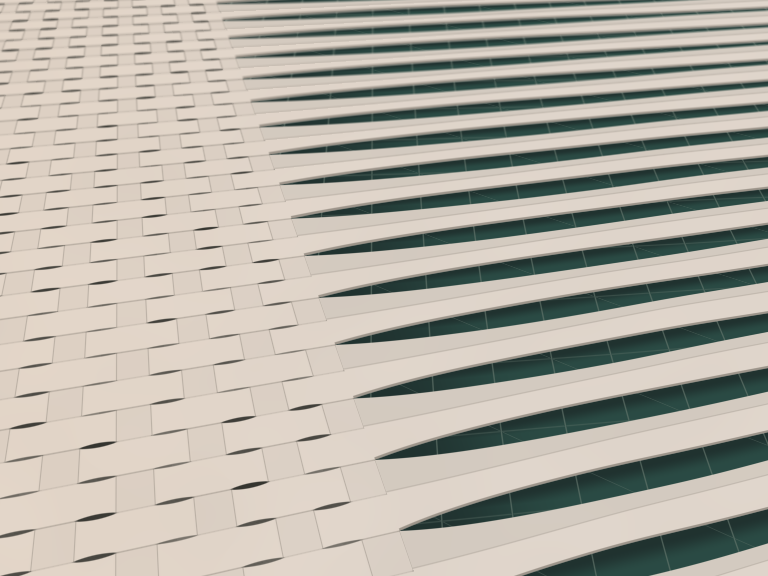
A WebGL 2 fragment shader for this pattern:

```glsl
#version 300 es
precision highp float;
// Woven white paper strips in perspective, fanning out loose over a green cutting mat.
uniform vec2 u_resolution;
out vec4 fragColor;

const float HORIZON = 0.7667;   // height of the vanishing line above the canvas
const float ROW_SCALE = 21.41;  // perspective scale of the row pairs
const float WEFT_HALF = 0.25;   // half width of a weft strip, in columns
const vec3 PAPER = vec3(0.875, 0.835, 0.795);
const vec3 PAPER_SHADE = vec3(0.77, 0.74, 0.70);
const vec3 EDGE = vec3(0.53, 0.50, 0.46);
const vec3 HOLE = vec3(0.20, 0.20, 0.18);
const vec3 MAT_DARK = vec3(0.125, 0.195, 0.185);
const vec3 MAT_LIGHT = vec3(0.165, 0.29, 0.265);
const vec3 MAT_LINE = vec3(0.40, 0.47, 0.43);

float hash(vec2 p) {
  return fract(sin(dot(p, vec2(127.1, 311.7))) * 43758.5);
}

vec2 gradientAt(vec2 cell) {
  float angle = 6.2832 * hash(cell);
  return vec2(cos(angle), sin(angle));
}

float gradientNoise(vec2 p) {
  vec2 i = floor(p), f = fract(p);
  vec2 w = f * f * f * (f * (f * 6.0 - 15.0) + 10.0);
  vec2 e = vec2(1.0, 0.0);
  float low = mix(dot(gradientAt(i), f), dot(gradientAt(i + e), f - e), w.x);
  float high = mix(dot(gradientAt(i + e.yx), f - e.yx),
                   dot(gradientAt(i + e.xx), f - e.xx), w.x);
  return mix(low, high, w.y);
}

// Coverage of a line of the given half width at distance d.
float stroke(float d, float halfWidth, float blur) {
  return 1.0 - smoothstep(halfWidth - blur, halfWidth + blur, abs(d));
}

// Horizontal position of the last weft edge at a given depth.
float weaveEdge(float depth) {
  return 0.375 + 0.346 * depth;
}

// Slides a point along its slanted row to the depth where the row leaves the weave.
float rowDepth(vec2 p) {
  float depth = p.y;
  for (int i = 0; i < 6; i++)
    depth = p.y + (0.04 + 0.207 * depth) * (p.x - weaveEdge(depth));
  return depth;
}

float gridLine(float t, float spacing, float halfWidth, float blur) {
  return stroke((t - round(t)) * spacing, halfWidth, blur);
}

vec3 matColor(vec2 p, float row, float spacing, float shadow, float blur) {
  float columnGap = 0.061 + 0.07 * p.y;
  float across = (p.x - 0.731 - 0.065 * (p.y - 0.35)) / columnGap;
  float along = row * 0.87 + 0.1 * across;
  float lines = gridLine(across, columnGap, 0.0012, blur);
  lines = max(lines, 0.55 * gridLine(along, spacing, 0.0009, blur));
  lines = max(lines, 0.5 * gridLine((across + 2.0 * along) / 3.0, columnGap * 2.0, 0.001, blur));
  vec3 color = mix(MAT_LIGHT, MAT_DARK, shadow);
  return mix(color, MAT_LINE, 0.65 * lines);
}

// Checkerboard of warp and weft with fine seams and dark corner openings.
vec3 weaveColor(vec3 paper, float row, float column, float spacing, float columnGap, float blur) {
  float halfRow = 2.0 * row;
  float shifted = column + 0.25;
  float k = floor(shifted);
  float side = fract(shifted) - 0.5;
  float warpOver = 1.0 - mod(floor(halfRow) + k, 2.0);
  float boundary = round(halfRow);
  float tileAbove = 1.0 - mod(boundary + k, 2.0);
  float rowDist = (halfRow - boundary) * 0.5 * spacing;

  float onWeft = 1.0 - smoothstep(0.22, 0.29, abs(side));
  float seam = stroke((abs(side) - WEFT_HALF) * columnGap, 0.0009, blur);
  float lip = stroke(rowDist, 0.0011, blur) * mix(0.2, 0.42, tileAbove);
  vec3 color = paper * (1.0 - 0.025 * (1.0 - warpOver) * onWeft);
  color = mix(color, EDGE, 0.42 * seam * (1.0 - warpOver));
  color = mix(color, EDGE, lip);

  float offset = (0.5 - abs(side)) / 0.28;
  float strength = 0.45 + 0.55 * hash(vec2(round(shifted), boundary));
  float thickness = 0.034 * spacing * strength * (1.0 - offset * offset);
  float hole = stroke(rowDist, thickness, blur) * (1.0 - smoothstep(0.75, 1.05, offset));
  return mix(color, HOLE, hole * strength);
}

// Loose strips: one bright above each opening, one shaded sliver below it.
vec3 looseColor(vec3 paper, vec2 p, float row, float reach, float depth, float spacing, float blur) {
  float f = row - round(row);
  float closing = 0.25 + 0.45 * (1.0 - smoothstep(0.05, 0.38, depth));
  float opening = 0.225 * (1.0 - exp(-reach / 0.16));
  opening *= 1.0 - closing * smoothstep(0.3, 0.95, reach);

  float split = 0.03 + 0.09 * smoothstep(0.0, 0.6, reach);
  float splitDist = (f + 0.5 - split) * spacing;
  float sliver = smoothstep(-blur, blur, splitDist) * (1.0 - smoothstep(-blur, blur, f * spacing));
  vec3 color = mix(paper, mix(PAPER_SHADE, paper, 0.55), sliver);
  color = mix(color, EDGE, 0.28 * stroke(splitDist, 0.0011, blur));

  float inside = (opening - abs(f)) * spacing;
  float rim = stroke(inside + 0.002, 0.0022, blur) * step(0.0, f);
  color = mix(color, EDGE, 0.75 * rim);
  float shadow = max(smoothstep(-0.1, 0.14, f), 1.0 - smoothstep(0.05, 0.3, reach));
  vec3 mat = matColor(p, row, spacing, shadow, blur);
  return mix(color, mat, smoothstep(-blur, blur, inside));
}

void main() {
  vec2 p = gl_FragCoord.xy / u_resolution.y;
  p.y = 1.0 - p.y;  // depth grows downward from the top edge
  float blur = max(0.0013, 0.7 / u_resolution.y) + 0.0025 * (1.0 - smoothstep(0.0, 0.4, p.y));

  // Row and column coordinates of the weave
  float depth = rowDepth(p);
  float reach = p.x - weaveEdge(depth);
  float row = ROW_SCALE / (depth + HORIZON) - 12.68;
  float spacing = (depth + HORIZON) * (depth + HORIZON) / ROW_SCALE;
  row += 0.05 * smoothstep(0.1, 0.7, reach) * gradientNoise(vec2(p.x * 3.0, row * 0.8));
  float columnGap = 0.0486 + 0.1 * p.y;
  float column = (weaveEdge(p.y) - p.x) / columnGap;

  // Warm light on the left, cooler paper to the right
  vec3 paper = PAPER + vec3(0.012, 0.0, -0.012) * (1.0 - smoothstep(0.0, 0.9, p.x));
  paper += 0.012 * gradientNoise(p * 5.0);

  vec3 weave = weaveColor(paper, row, column, spacing, columnGap, blur);
  vec3 loose = looseColor(paper, p, row, max(reach, 0.0), depth, spacing, blur);
  fragColor = vec4(mix(weave, loose, smoothstep(-blur, blur, reach)), 1.0);
}
```
